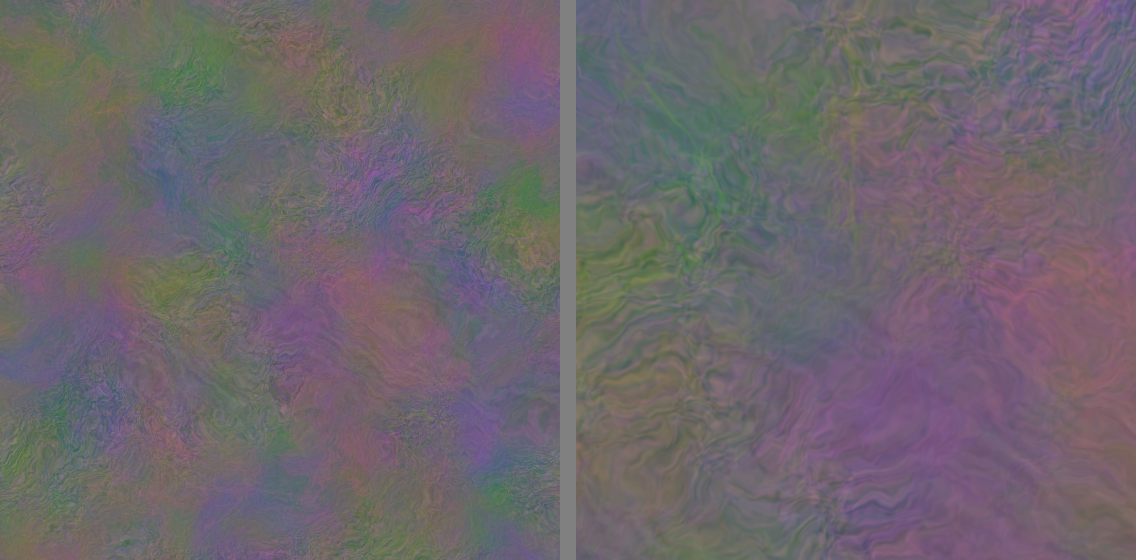
Left: the whole. Right: its middle third, enlarged.
This texture is drawn by a three.js fragment shader. Its source:

```glsl
// Muted false-colour terrain: cloudy hue patches of nearly even brightness,
// crossed by branching channels, ragged thickets and fine eroded relief.
// Warped gradient noise drives two hue axes; ridged noise draws the channels.

#define PATCH_FREQ 3.5
#define HUE_GAIN 1.95
#define WARP 0.06
#define RELIEF_FREQ 8.0
#define RELIEF_GAIN 0.105
#define RELIEF_TINT 1.7
#define VEIN_FREQ 8.0
#define VEIN_WIDTH 0.0034
#define VEIN_GAIN 0.85
#define THICKET_GAIN 0.8
#define STREAK_GAIN 0.05
#define GRAIN_GAIN 0.035

varying vec2 vUv;

const vec3 BASE = vec3(0.433, 0.396, 0.433);
const vec3 VIOLET_TO_GREEN = vec3(0.004, 0.034, -0.080);
const vec3 TEAL_TO_ROSE = vec3(0.058, -0.025, 0.006);

vec2 gradientAt(vec2 cell) {
  float a = 6.2831853 * fract(sin(dot(cell, vec2(127.1, 311.7))) * 43758.545);
  return vec2(cos(a), sin(a));
}

// Gradient noise with a quintic fade, roughly -0.7 to 0.7
float gradientNoise(vec2 p) {
  vec2 i = floor(p), f = p - i;
  vec2 w = f * f * f * (f * (f * 6.0 - 15.0) + 10.0);
  float a = dot(gradientAt(i), f);
  float b = dot(gradientAt(i + vec2(1.0, 0.0)), f - vec2(1.0, 0.0));
  float c = dot(gradientAt(i + vec2(0.0, 1.0)), f - vec2(0.0, 1.0));
  float d = dot(gradientAt(i + 1.0), f - 1.0);
  return mix(mix(a, b, w.x), mix(c, d, w.x), w.y);
}

mat2 rotation(float a) {
  return mat2(cos(a), sin(a), -sin(a), cos(a));
}

// Octave sum, each layer turned to hide the lattice
float fractal(vec2 p, float gain) {
  float sum = 0.0, amp = 1.0;
  mat2 turn = 2.03 * rotation(0.65);
  for (int i = 0; i < 6; i++) {
    sum += amp * gradientNoise(p);
    p = turn * p + 17.3;
    amp *= gain;
  }
  return sum;
}

// Channels along noise zero lines; small ones gather beside large ones
float channels(vec2 p) {
  float sum = 0.0, freq = VEIN_FREQ, width = VEIN_WIDTH, near = 1.0;
  for (int i = 0; i < 5; i++) {
    float dist = abs(gradientNoise(p * freq + 31.7 * float(i))) / freq;
    sum = max(sum, near * (1.0 - smoothstep(width * 0.2, width, dist)));
    near *= 1.0 - 0.5 * smoothstep(0.0, 0.3 / freq, dist);
    freq *= 1.75;
    width *= 0.8;
    p = rotation(0.8) * p;
  }
  return sum;
}

float region(vec2 p, float low, float high) {
  return smoothstep(low, high, gradientNoise(p) + 0.4 * gradientNoise(p * 2.7 + 5.1));
}

void main() {
  vec2 p = vUv;

  // Bend the ground so patches and channels wander
  vec2 bend = vec2(fractal(p * 4.0 + 3.1, 0.55), fractal(p * 4.0 + 47.9, 0.55));
  vec2 crook = vec2(gradientNoise(p * 48.0 + 2.3), gradientNoise(p * 48.0 + 91.6));
  vec2 q = p + WARP * bend;

  // Broad hue patches with ragged borders
  float green = HUE_GAIN * fractal(q * PATCH_FREQ + 11.4, 0.62);
  float rose = HUE_GAIN * fractal(q * PATCH_FREQ + 83.2, 0.62);

  // Crisp thickets of teal in some regions
  float thicket = fractal(q * 9.0 + 60.5, 0.76);
  float cover = smoothstep(0.0, 0.14, thicket) * region(p * 3.2 + 21.6, -0.02, 0.3);
  rose -= THICKET_GAIN * cover;
  green += 0.2 * THICKET_GAIN * cover;

  // Channels tinted against their surroundings
  float vein = channels(p + 0.35 * WARP * bend + 0.006 * crook);
  vein *= region(p * 3.6 + 71.3, -0.25, 0.2);
  float tint = gradientNoise(p * 3.0 + 140.2);
  rose += VEIN_GAIN * vein * (0.6 + 1.8 * tint);
  green += VEIN_GAIN * vein * (0.3 - 1.6 * tint);

  // Embossed erosion, lit from the upper left
  vec2 r = q * RELIEF_FREQ + 9.7;
  vec2 light = vec2(-0.02, 0.02);
  float slope = fractal(r, 0.79) - fractal(r + light, 0.79);
  float rough = 0.35 + 0.75 * region(p * 4.1 + 101.8, -0.2, 0.3);
  float shade = RELIEF_GAIN * rough * slope;
  rose += RELIEF_TINT * rough * slope;

  // Slanted streaks and fine grain
  vec2 s = rotation(0.55) * q;
  float streak = gradientNoise(s * vec2(16.0, 105.0) + 33.0);
  shade += STREAK_GAIN * streak * region(p * 3.0 + 55.4, 0.0, 0.35);
  float grain = gradientNoise(rotation(0.4) * q * 170.0 + 7.0);
  shade += GRAIN_GAIN * rough * grain + 0.02 * bend.y + 0.014 * vein - 0.016 * cover;
  green += 0.9 * rough * gradientNoise(rotation(1.1) * q * 110.0 + 19.0);

  vec3 color = BASE + VIOLET_TO_GREEN * green + TEAL_TO_ROSE * rose + shade;
  gl_FragColor = vec4(clamp(color, 0.0, 1.0), 1.0);
}
```
